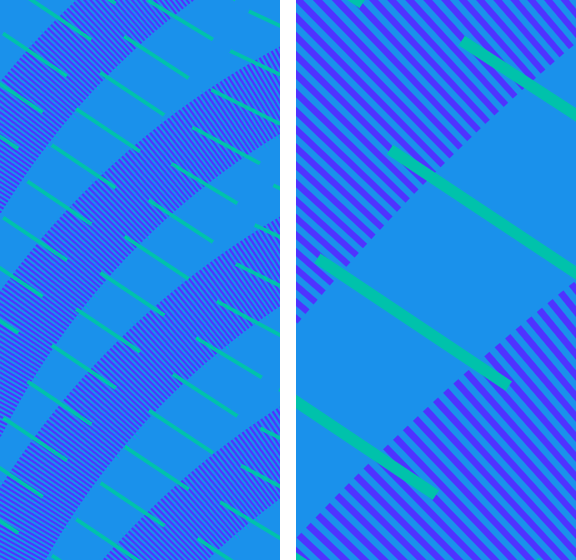
Left: the whole. Right: its middle third, enlarged.
This pattern is drawn by a Shadertoy shader. Its source:

```glsl
// Draws curved bands of fine radial hatching on blue, crossed by bending ladders of teal dashes.

const vec3 SKY    = vec3(0.10, 0.57, 0.92);
const vec3 VIOLET = vec3(0.31, 0.20, 1.00);
const vec3 TEAL   = vec3(0.00, 0.76, 0.67);

const int BANDS = 4;
const int LADDERS = 5;

// Coverage of a shape from its signed distance
float coverage(float dist, float pixel) {
    return clamp(0.5 - dist / pixel, 0.0, 1.0);
}

// Ramp that eases from zero to a slope of two around the origin
float softRamp(float t) {
    return t + sqrt(t * t + 1.0);
}

// Ring sector filled with evenly spaced radial strokes
float hatchedBand(vec2 p, vec2 center, float radius, float halfWidth, float period, float pixel) {
    vec2 q = center - p;
    float r = length(q);
    float phase = atan(q.y, q.x) * radius / period;
    float stroke = (abs(fract(phase) - 0.5) - 0.25) * period * r / radius;
    float ring = abs(r - radius) - halfWidth;
    return coverage(ring, pixel) * coverage(stroke, pixel);
}

// Square-ended dash running from start along a unit direction
float dashDistance(vec2 p, vec2 start, vec2 dir, float len, float halfWidth) {
    vec2 q = p - start;
    float along = abs(dot(q, dir) - 0.5 * len) - 0.5 * len;
    float across = abs(q.x * dir.y - q.y * dir.x) - halfWidth;
    return max(along, across);
}

// Centers drift slightly so the gaps between bands vary
vec2 bandCenter(float k) {
    return vec2(2.28 + 0.1 * k, 2.135 + 0.595 * k + 0.025 * sin(2.1 * k));
}

vec2 ladderAnchor(float k) {
    return vec2(0.012 + 0.0872 * k, 0.12 + 0.57 * k - 0.044 * sin(1.25 * k));
}

// Ladder path: straight at first, then bending steeper
vec2 ladderPath(float n) {
    return vec2(0.087 * n - 0.0104 * softRamp(n - 5.2),
                -0.1294 * n - 0.0068 * softRamp(n - 7.0));
}

void mainImage(out vec4 fragColor, in vec2 fragCoord) {
    // Canvas width is one unit, y runs down from the top
    float pixel = 1.0 / iResolution.x;
    vec2 p = vec2(fragCoord.x, iResolution.y - fragCoord.y) * pixel;

    // Hatched bands
    float hatch = 0.0;
    for (int k = 0; k < BANDS; k++) {
        hatch = max(hatch, hatchedBand(p, bandCenter(float(k)), 2.795, 0.136, 0.0156, pixel));
    }

    // Dashes set square to each ladder path
    float dash = 1e3;
    for (int n = -10; n <= 11; n++) {
        float step_ = float(n);
        vec2 offset = ladderPath(step_);
        vec2 tangent = normalize(ladderPath(step_ + 0.5) - ladderPath(step_ - 0.5));
        vec2 dir = vec2(-tangent.y, tangent.x);
        for (int k = 0; k < LADDERS; k++) {
            vec2 start = ladderAnchor(float(k)) + offset;
            dash = min(dash, dashDistance(p, start, dir, 0.274, 0.0068));
        }
    }

    vec3 color = mix(SKY, VIOLET, hatch);
    color = mix(color, TEAL, coverage(dash, pixel));
    fragColor = vec4(color, 1.0);
}
```
